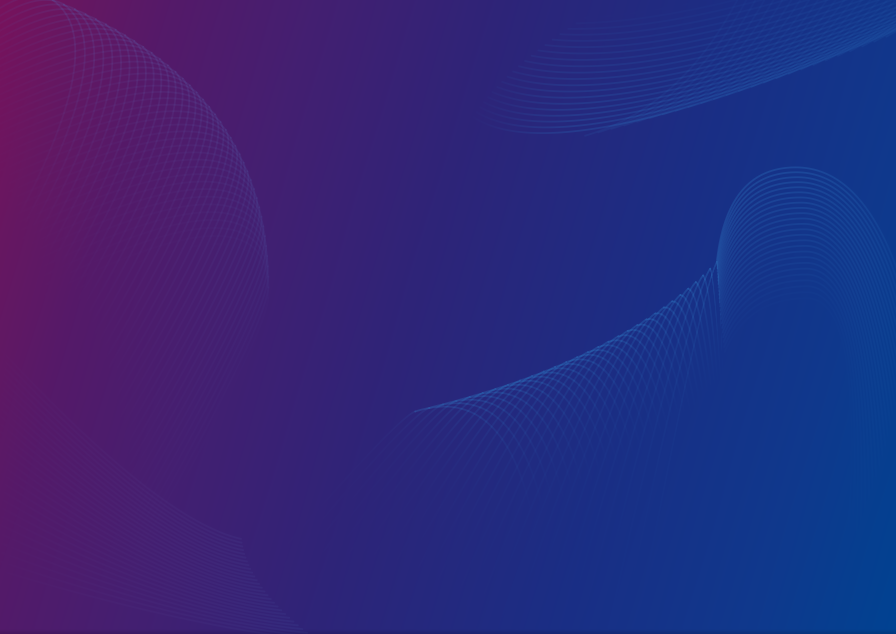
A WebGL 2 fragment shader for this background:

```glsl
#version 300 es
precision highp float;
// Magenta to blue diagonal gradient with woven ribbons of fine curved lines.
uniform vec2 u_resolution;
out vec4 fragColor;

const float LINE_HALF_WIDTH = 0.0014;
const int STOPS = 8;
const float STOP_AT[STOPS] = float[](0.0, 0.12, 0.27, 0.48, 0.79, 1.18, 1.48, 1.714);
const vec3 STOP_COLOR[STOPS] = vec3[](
  vec3(0.47, 0.07, 0.36), vec3(0.40, 0.09, 0.38), vec3(0.33, 0.10, 0.41), vec3(0.27, 0.12, 0.44),
  vec3(0.18, 0.14, 0.47), vec3(0.10, 0.18, 0.52), vec3(0.06, 0.22, 0.55), vec3(0.00, 0.26, 0.57));

float cross2(vec2 a, vec2 b) { return a.x * b.y - a.y * b.x; }

// Quadratic Bernstein weights: a mat3x2 of control points times these is a curve point.
vec3 weights(float t) { return vec3((1.0 - t) * (1.0 - t), 2.0 * t * (1.0 - t), t * t); }

// Approximate nearest point of a quadratic curve: x is the distance, y the parameter.
vec2 curveNearest(vec2 p, vec2 start, vec2 bend, vec2 end) {
  vec2 b0 = start - p, b1 = bend - p, b2 = end - p;
  float a = cross2(b0, b2), b = 2.0 * cross2(b1, b0), d = 2.0 * cross2(b2, b1);
  vec2 d10 = b1 - b0, d20 = b2 - b0;
  vec2 g = 2.0 * (b * (b2 - b1) + d * d10 + a * d20);
  vec2 normal = vec2(g.y, -g.x);
  vec2 foot = b0 + (b * d - a * a) * normal / (dot(g, g) + 1e-12);
  float t = clamp((cross2(foot, d20) + 2.0 * cross2(d10, foot)) / (2.0 * a + b + d), 0.0, 1.0);
  return vec2(length(mat3x2(b0, b1, b2) * weights(t)), t);
}

// Family of curves whose start, bend and end points slide along three tracks.
// fade.x weakens each line along its length, fade.y weakens later lines.
float ribbon(vec2 p, float pixel, int count, vec2 fade, mat3x2 starts, mat3x2 bends, mat3x2 ends) {
  float clear = 1.0;
  for (int i = 0; i < count; i++) {
    float f = float(i) / float(count - 1);
    vec3 w = weights(f);
    vec2 hit = curveNearest(p, starts * w, bends * w, ends * w);
    float cover = clamp((LINE_HALF_WIDTH + 0.5 * pixel - hit.x) / pixel, 0.0, 1.0);
    cover = min(cover, 2.0 * LINE_HALF_WIDTH / pixel);
    float strength = pow(max(1.0 - hit.y, 0.001), fade.x) * pow(max(1.0 - f, 0.001), fade.y);
    clear *= 1.0 - 0.7 * cover * strength;
  }
  return 1.0 - clear;
}

vec3 gradient(float s) {
  vec3 color = STOP_COLOR[0];
  for (int i = 1; i < STOPS; i++) {
    float f = clamp((s - STOP_AT[i - 1]) / (STOP_AT[i] - STOP_AT[i - 1]), 0.0, 1.0);
    color = mix(color, STOP_COLOR[i], f);
  }
  return color;
}

// Wing in the centre right: two crossing families below one rising edge.
float wing(vec2 p, float pixel) {
  mat3x2 edge = mat3x2(0.655, 0.351, 0.978, 0.428, 1.131, 0.587);
  float falling = ribbon(p, pixel, 30, vec2(1.1, 0.0), edge,
    mat3x2(0.793, 0.395, 1.033, 0.465, 1.134, 0.566),
    mat3x2(0.839, 0.188, 1.089, 0.317, 1.140, 0.410));
  float trailing = ribbon(p, pixel, 30, vec2(2.0, 0.0), edge,
    mat3x2(0.627, 0.343, 0.867, 0.391, 1.107, 0.548),
    mat3x2(0.400, 0.080, 0.664, -0.033, 0.996, -0.033));
  return 0.8 * falling + mix(0.3, 0.9, smoothstep(0.62, 0.80, p.x)) * trailing;
}

// Arch at the right: nested loops rising from one node, then descending at the edge.
float arch(vec2 p, float pixel) {
  mat3x2 apexes = mat3x2(1.255, 0.736, 1.273, 0.640, 1.273, 0.520);
  float rising = ribbon(p, pixel, 26, vec2(0.0, 0.8),
    mat3x2(1.131, 0.590, 1.133, 0.539, 1.144, 0.437),
    mat3x2(1.148, 0.736, 1.162, 0.640, 1.181, 0.520), apexes);
  float descending = ribbon(p, pixel, 26, vec2(0.5, 0.8), apexes,
    mat3x2(1.365, 0.736, 1.375, 0.640, 1.365, 0.520),
    mat3x2(1.424, 0.548, 1.430, 0.300, 1.328, 0.114));
  return 0.8 * max(rising, descending);
}

// Sail at the top right: lines gathering toward the corner, with a faint weave.
float sail(vec2 p, float pixel) {
  float sweep = ribbon(p, pixel, 20, vec2(0.15, 0.6),
    mat3x2(0.747, 0.815, 0.793, 0.889, 0.923, 0.972),
    mat3x2(0.886, 0.725, 0.996, 0.834, 1.107, 0.982),
    mat3x2(1.430, 0.960, 1.458, 0.991, 1.365, 1.074));
  float weave = ribbon(p, pixel, 26, vec2(0.4, 0.0),
    mat3x2(0.923, 0.786, 1.181, 0.852, 1.417, 0.950),
    mat3x2(1.089, 0.834, 1.273, 0.899, 1.458, 0.972),
    mat3x2(1.181, 1.037, 1.365, 1.037, 1.550, 1.037));
  return (0.65 * sweep + 0.3 * weave) * smoothstep(0.72, 0.92, p.x);
}

// Veil at the left: two families inside a round edge, and a faint lower fan.
float veil(vec2 p, float pixel) {
  mat3x2 edge = mat3x2(0.083, 1.0, 0.434, 0.862, 0.423, 0.530);
  float falling = ribbon(p, pixel, 40, vec2(0.7, 0.4), edge,
    mat3x2(0.175, 0.935, 0.461, 0.815, 0.417, 0.465),
    mat3x2(0.030, 0.660, 0.230, 0.450, 0.200, 0.080));
  float rising = ribbon(p, pixel, 40, vec2(0.8, 0.4), edge,
    mat3x2(0.037, 1.028, 0.314, 0.908, 0.426, 0.705),
    mat3x2(-0.055, 0.945, -0.037, 0.779, 0.074, 0.520));
  float fan = ribbon(p, pixel, 28, vec2(0.6, 0.0),
    mat3x2(0.38, 0.15, 0.39, 0.07, 0.50, -0.01),
    mat3x2(0.25, 0.18, 0.25, 0.08, 0.30, 0.01),
    mat3x2(0.0, 0.45, 0.0, 0.30, 0.0, 0.10));
  return 0.65 * (falling + rising) + 0.3 * fan;
}

void main() {
  vec2 p = gl_FragCoord.xy / u_resolution.y;
  float pixel = 1.0 / u_resolution.y;
  float slant = p.x + 0.3 * (1.0 - p.y);
  float streak = p.x - 0.55 * p.y;
  vec3 color = gradient(slant + 0.002 * sin(62.0 * streak) * sin(23.0 * streak));
  vec3 lineColor = mix(vec3(0.36, 0.30, 0.60), vec3(0.16, 0.42, 0.72), smoothstep(0.2, 0.8, p.x));
  float lines = wing(p, pixel) + arch(p, pixel) + sail(p, pixel) + veil(p, pixel);
  color = mix(color, lineColor, 0.65 * min(lines, 1.0));
  // Thin shade along the bottom edge
  color *= mix(0.88, 1.0, smoothstep(0.0, 0.009, p.y));
  fragColor = vec4(color, 1.0);
}
```
